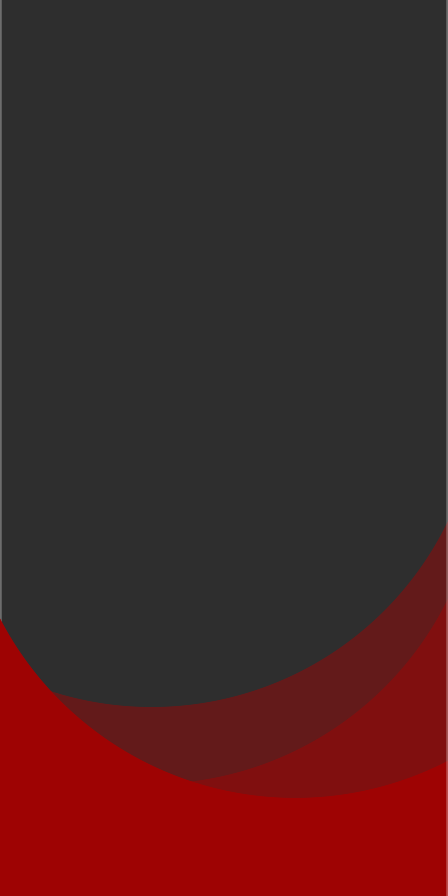
Give the GLSL for this background, as a Shadertoy shader.

```glsl
#define CHARCOAL vec3(0.18)
#define MAROON vec3(0.39, 0.10, 0.10)
#define DEEP_RED vec3(0.50, 0.06, 0.06)
#define BRIGHT_RED vec3(0.62, 0.01, 0.01)
// Bowls: centre x, centre y, radius, in canvas widths
#define BACK_BOWL vec3(0.3385, 1.1563, 0.7344)
#define MIDDLE_BOWL vec3(0.3360, 0.9896, 0.7396)
#define FRONT_BOWL vec3(0.6590, 0.9610, 0.7420)
#define RIM_WIDTH 0.0039
#define RIM_STRENGTH 0.3

// Coverage of the area beneath the lower arc of a bowl
float belowBowl(vec2 p, vec3 bowl, float pixel) {
    vec2 offset = p - bowl.xy;
    offset.y = min(offset.y, 0.0);
    float dist = length(offset) - bowl.z;
    return smoothstep(-0.5 * pixel, 0.5 * pixel, dist);
}

// Coverage of a thin strip along a side, given the distance from that side
float sideRim(float dist, float pixel) {
    return clamp((RIM_WIDTH - dist) / pixel + 0.5, 0.0, 1.0);
}

void mainImage(out vec4 fragColor, in vec2 fragCoord) {
    vec2 p = fragCoord / iResolution.xy * vec2(1.0, 2.0);
    float pixel = 1.0 / iResolution.x;

    // Pale left rim lies behind the bowls
    vec3 color = mix(CHARCOAL, vec3(1.0), RIM_STRENGTH * sideRim(p.x, pixel));

    // Layered waves, back to front
    color = mix(color, MAROON, belowBowl(p, BACK_BOWL, pixel));
    color = mix(color, DEEP_RED, belowBowl(p, MIDDLE_BOWL, pixel));
    color = mix(color, BRIGHT_RED, belowBowl(p, FRONT_BOWL, pixel));

    // Pale right rim runs the full height
    color = mix(color, vec3(1.0), RIM_STRENGTH * sideRim(1.0 - p.x, pixel));

    fragColor = vec4(color, 1.0);
}
```
